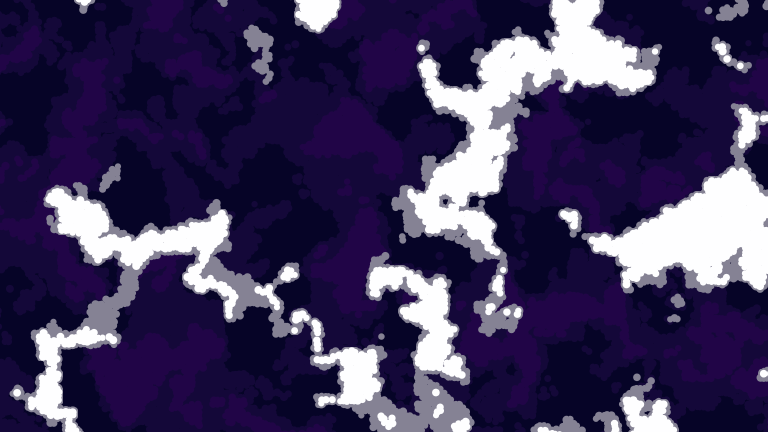
Reproduce this pattern procedurally as a Shadertoy shader.

```glsl
// Torn white cloud strands with grey rims over a night sky of flat purple tones.
// Small jittered discs each sample warped noise fields at their centre; the
// union of the discs above a level gives every tone its knobbly outline.

#define DISC_CELL 0.0086    // spacing of the discs, in canvas heights
#define STRAND_FREQ 3.5     // frequency of the curved cloud strands
#define ISLAND_FREQ 2.9     // frequency of the mask that cuts the strands
#define SKY_FREQ 4.3        // frequency of the sky patches
#define WARP 0.65           // raggedness of all outlines
#define WARP_GAIN 1.32      // extra raggedness of each finer scale
#define CLOUD_LEVEL -0.008  // field level where the white cloud begins
#define RIM_LEVEL -0.062    // field level where the grey rim begins
#define RIM_WIDTH 0.0045    // least width of the rim
#define INDIGO_LEVEL -0.03  // field level of the middle sky tone
#define PURPLE_LEVEL 0.29   // field level of the brightest sky tone

const vec3 NIGHT  = vec3(0.022, 0.015, 0.152);
const vec3 INDIGO = vec3(0.08, 0.032, 0.225);
const vec3 PURPLE = vec3(0.13, 0.02, 0.28);
const vec3 GREY   = vec3(0.52, 0.51, 0.58);
const vec3 WHITE  = vec3(0.995, 0.995, 1.0);

vec2 hash22(vec2 p) {
    vec3 q = fract(p.xyx * vec3(0.1031, 0.1030, 0.0973));
    q += dot(q, q.yzx + 33.33);
    return fract((q.xx + q.yz) * q.zy);
}

// Slope of the noise at a lattice corner, projected on the offset
float corner(vec2 cell, vec2 offset) {
    return dot(normalize(hash22(cell) - 0.5), offset);
}

float gradientNoise(vec2 p) {
    vec2 i = floor(p), f = p - i;
    vec2 u = f * f * f * (f * (f * 6.0 - 15.0) + 10.0);
    vec2 e = vec2(1.0, 0.0);
    return mix(mix(corner(i, f), corner(i + e, f - e), u.x),
               mix(corner(i + e.yx, f - e.yx), corner(i + e.xx, f - e.xx), u.x), u.y);
}

// Bends the plane at three scales, which pulls outlines into fingers
vec2 warp(vec2 p) {
    vec2 shift = vec2(0.0);
    float freq = 5.3, gain = WARP;
    for (int octave = 0; octave < 3; octave++) {
        vec2 q = p * freq + 19.7;
        vec2 bend = vec2(gradientNoise(q), gradientNoise(q + vec2(57.3, 113.8)));
        shift += gain / freq * bend;
        freq *= 2.35;
        gain *= WARP_GAIN;
    }
    return p + shift;
}

// Strands follow the zero lines of a noise, swell where the mask is high
// and end abruptly where it turns negative
float cloudField(vec2 p) {
    float strand = abs(gradientNoise(p * STRAND_FREQ + 17.3));
    float island = gradientNoise(p * ISLAND_FREQ + vec2(71.6, 43.2));
    float swell = min(0.5 * island, 0.14) + 1.5 * min(island, 0.0);
    return swell - strand + 0.1 * gradientNoise(p * 10.0 + 5.7);
}

// Drifting patches, darker close to the clouds
float skyField(vec2 p, float cloud) {
    return gradientNoise(p * SKY_FREQ + vec2(37.8, 91.5))
         + 0.65 * gradientNoise(p * 9.6 + 53.9)
         + 0.3 * gradientNoise(p * 21.0 + 11.2)
         - 0.5 * (max(cloud, -0.5) + 0.24);
}

void mainImage(out vec4 fragColor, in vec2 fragCoord) {
    vec2 p = fragCoord / iResolution.y;
    vec2 home = floor(p / DISC_CELL);
    vec4 levels = vec4(CLOUD_LEVEL, RIM_LEVEL, PURPLE_LEVEL, INDIGO_LEVEL);
    vec4 edge = vec4(1.0); // distances to cloud, rim, purple and indigo

    for (int y = -1; y <= 1; y++)
    for (int x = -1; x <= 1; x++) {
        vec2 cell = home + vec2(x, y);
        vec2 centre = (cell + 0.25 + 0.5 * hash22(cell + 7.0)) * DISC_CELL;
        float radius = DISC_CELL * mix(0.82, 1.1, hash22(cell + 131.0).x);
        float dist = length(p - centre) - radius;
        vec2 bent = warp(centre);
        float cloud = cloudField(bent);
        float sky = skyField(bent, cloud);
        vec4 inside = step(levels, vec4(cloud, cloud, sky, sky));
        edge = min(edge, mix(vec4(1.0), vec4(dist), inside));
    }
    edge.y = min(edge.y, edge.x - RIM_WIDTH);

    // Stack the tones, each edge smoothed over one pixel
    vec4 cover = clamp(0.5 - edge * iResolution.y, 0.0, 1.0);
    vec3 color = mix(NIGHT, INDIGO, cover.w);
    color = mix(color, PURPLE, cover.z);
    color = mix(color, GREY, cover.y);
    color = mix(color, WHITE, cover.x);
    fragColor = vec4(color, 1.0);
}
```
